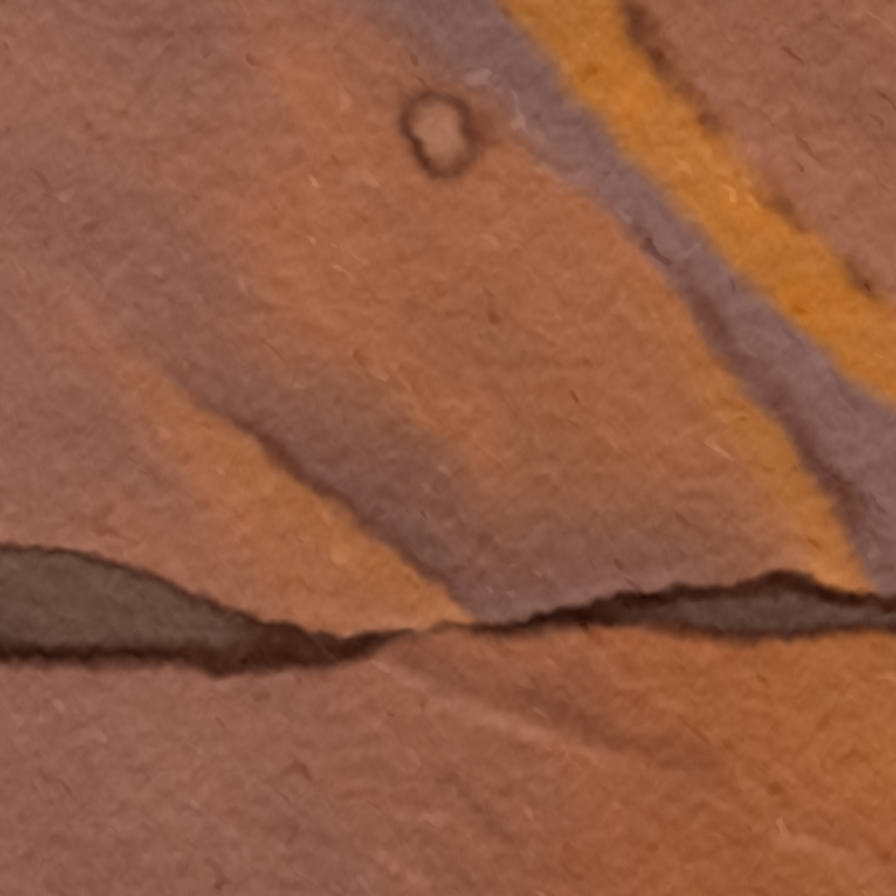
Give the GLSL for this texture, as a three.js fragment shader.

```glsl
varying vec2 vUv;

const vec3 MAUVE_BROWN = vec3(0.57, 0.375, 0.31);
const vec3 RUST = vec3(0.62, 0.38, 0.255);
const vec3 MAUVE_GREY = vec3(0.51, 0.365, 0.335);
const vec3 SHADE = vec3(0.45, 0.31, 0.275);
const vec3 OCHRE = vec3(0.70, 0.43, 0.19);
const vec3 UMBER = vec3(0.38, 0.21, 0.15);
const vec3 SLAB = vec3(0.43, 0.305, 0.255);
const vec3 CREVICE = vec3(0.19, 0.085, 0.05);

float hash(vec2 p) {
  return fract(sin(dot(p, vec2(127.1, 311.7))) * 43758.5453);
}

float noise(vec2 p) {
  vec2 i = floor(p), f = fract(p);
  f = f * f * (3.0 - 2.0 * f);
  return mix(mix(hash(i), hash(i + vec2(1.0, 0.0)), f.x),
             mix(hash(i + vec2(0.0, 1.0)), hash(i + vec2(1.0, 1.0)), f.x), f.y);
}

float fbm(vec2 p) {
  float sum = 0.0, gain = 0.53;
  for (int i = 0; i < 4; i++) {
    sum += gain * noise(p);
    p = mat2(1.6, 1.2, -1.2, 1.6) * p + 7.3;
    gain *= 0.5;
  }
  return sum;
}

// Soft step centred on zero
float soft(float d, float width) {
  return smoothstep(-width, width, d);
}

// Soft line around d = 0
float line(float d, float width) {
  return exp(-d * d / (width * width));
}

// Horizontal position of a curved diagonal edge at depth t below the top
float edge(float t, float start, float slope, float bend) {
  return start + t * (slope + bend * t);
}

// Light minus shadow of small flakes, lit from the upper left
float relief(vec2 p, float scale) {
  return fbm(p * scale) - fbm(p * scale + vec2(-0.35, 0.4));
}

vec3 upperFace(vec2 p, float streak, float worn) {
  float t = 1.0 - p.y;
  float warm = soft(p.x + 0.35 * t - 0.42 + 0.6 * (streak - 0.5), 0.3);
  vec3 col = mix(MAUVE_BROWN, RUST, warm * 0.95);

  // Grey wedge fading upward from its lower edge
  float w = p.x - edge(t - 0.45, 0.23, 1.27, 0.0);
  float reach = smoothstep(0.36, 0.54, t);
  float fade = 1.0 - smoothstep(0.02, 0.34, w + 0.3 * (streak - 0.5));
  float floorShade = smoothstep(0.48, 0.68, t + 0.1 * (streak - 0.5)) * soft(0.83 - p.x, 0.12);
  col = mix(col, OCHRE, 0.3 * line(w + 0.035, 0.045) * reach);
  col = mix(col, SHADE, max(fade, floorShade) * soft(w, 0.014) * reach * 0.85);
  col = mix(col, UMBER, 0.75 * worn * line(w - 0.008, 0.016) * reach * soft(0.66 - t, 0.05));

  // Mauve and ochre bands across the upper right
  float mauve = p.x - edge(t, 0.41, 1.25, -0.6);
  float ochre = p.x - edge(t, 0.56, 0.72, 0.5);
  float rim = p.x - edge(t, 0.70, 0.55, 1.0);
  float lower = smoothstep(0.13, 0.3, t);
  col = mix(col, OCHRE, 0.6 * line(mauve + 0.025, 0.045) * smoothstep(0.25, 0.5, t));
  col = mix(col, MAUVE_GREY, soft(mauve, mix(0.06, 0.014, lower)));
  col = mix(col, UMBER, 0.75 * worn * line(mauve - 0.015, 0.022) * lower);
  col = mix(col, OCHRE * vec3(1.03, 1.0, 0.9), soft(ochre, 0.024) * (0.8 + 0.2 * worn));
  col = mix(col, mix(MAUVE_BROWN, RUST, 0.45), soft(rim, 0.028));
  return mix(col, UMBER, 0.9 * worn * line(rim + 0.008, 0.02));
}

vec3 lowerFace(vec2 p, float streak, float worn) {
  float warm = soft(p.x - 0.5 + 0.4 * (streak - 0.5), 0.34);
  vec3 col = mix(MAUVE_BROWN, RUST * vec3(0.99, 0.93, 0.86), warm);
  float x = p.x - 0.37;
  float ridge = p.y - (0.27 - 0.33 * x - 0.12 * x * x);
  float crease = p.y - (0.26 - 1.2 * x + 1.1 * x * x);
  float span = smoothstep(0.36, 0.5, p.x);
  col = mix(col, UMBER, 0.4 * worn * line(ridge - 0.025, 0.026) * span);
  col += 0.07 * worn * line(ridge + 0.006, 0.012) * span;
  col = mix(col, UMBER, 0.35 * worn * line(crease, 0.012) * span * soft(0.75 - p.x, 0.1));
  return mix(col, OCHRE * 0.95, 0.35 * soft(ridge - 0.08, 0.06) * smoothstep(0.7, 1.0, p.x));
}

// Crevice of dark strands around a grey slab on the left and a dim ledge on the right
vec3 creviceFill(vec2 p, float top, float worn) {
  float left = soft(p.y - 0.281, 0.012) * soft(top - 0.007 - p.y, 0.012) * soft(0.27 - p.x, 0.04);
  float right = soft(p.y - 0.301, 0.008) * soft(top - 0.018 - p.y, 0.008) * soft(p.x - 0.72, 0.07);
  vec3 col = mix(CREVICE, UMBER * 0.9, 0.6 * (1.0 - worn));
  col = mix(col, SLAB * (0.9 + 0.7 * (p.y - 0.28)), left);
  return mix(col, SLAB * 0.85, right * 0.9);
}

void main() {
  vec2 wobble = vec2(fbm(vUv * 16.0), fbm(vUv * 16.0 + 31.0)) - 0.5;
  vec2 ragged = vec2(noise(vUv * 75.0), noise(vUv * 75.0 + 17.0)) - 0.5;
  vec2 p = vUv + 0.025 * wobble + 0.006 * ragged;
  vec2 along = vec2(p.x - p.y, p.x + p.y);
  float streak = fbm(along * vec2(2.2, 7.0) + 3.0);
  float worn = smoothstep(0.25, 0.7, fbm(vUv * 11.0 + 5.0));

  float top = 0.395 - 0.10 * smoothstep(0.0, 0.4, p.x)
            + 0.062 * smoothstep(0.42, 0.9, p.x) - 0.02 * smoothstep(0.87, 1.0, p.x);
  float base = 0.256 + 0.036 * smoothstep(0.34, 0.5, p.x) + 0.012 * (worn - 0.5);
  vec3 col = mix(lowerFace(p, streak, worn), upperFace(p, streak, worn), soft(p.y - 0.3, 0.02));
  col += 0.05 * worn * line(p.y - top - 0.012, 0.01);
  float gap = soft(top - p.y, 0.007) * soft(p.y - base, 0.013);
  col = mix(col, creviceFill(p, top, worn), gap);

  // Small oval knot with an uneven ring and a shadow on its right
  vec2 k = (p - vec2(0.487, 0.853)) * vec2(1.0, 0.82);
  float knot = length(k + vec2(0.25 * k.y, 0.0));
  col = mix(col, UMBER, 0.55 * line(length(k - vec2(0.045, 0.0)), 0.022));
  col = mix(col, vec3(0.64, 0.43, 0.33), soft(0.026 - knot, 0.014));
  col = mix(col, UMBER * 0.9, (0.55 + 0.35 * worn) * line(knot - 0.032, 0.010));

  // Broad tone, flaky relief, sparse chips and fine grain
  col *= 1.0 + 0.18 * (streak - 0.5) + 0.08 * (fbm(p * 9.0) - 0.5);
  float chips = smoothstep(0.74, 0.95, noise(along * vec2(34.0, 60.0)));
  float chipLight = noise(along * 20.0 + 9.0) - 0.5;
  col += 0.10 * relief(along, 38.0) + 0.16 * chips * chipLight;
  col += 0.025 * (noise(vUv * 130.0) - 0.5);
  gl_FragColor = vec4(col, 1.0);
}
```
